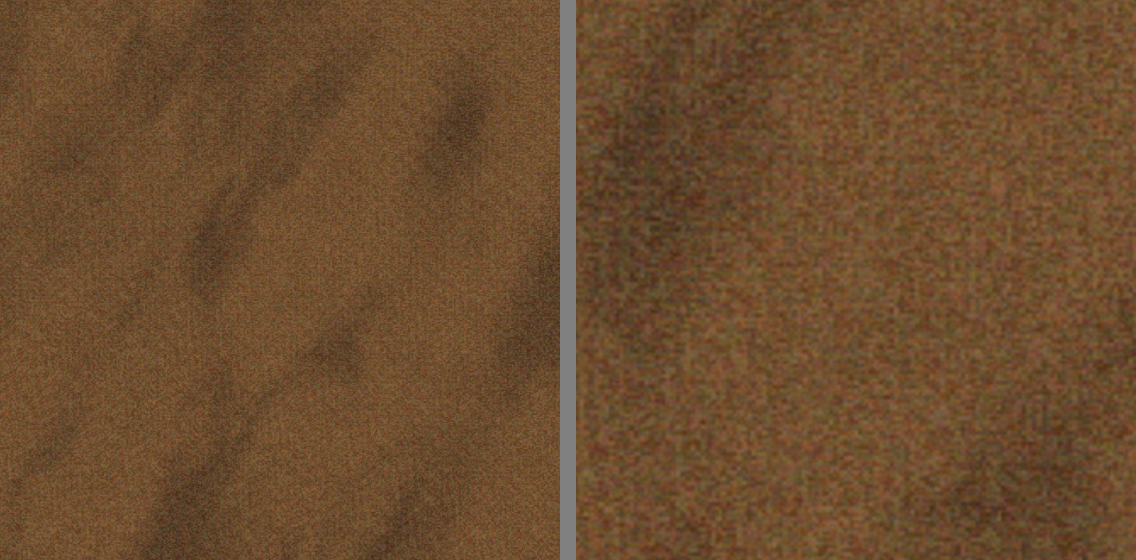
Left, the full canvas; right, a detail of the centre.
This texture is drawn by a three.js fragment shader. Its source:

```glsl
// Brown suede with soft dark smudges that lean up to the right.
// Smudges are warped, stretched fbm; the grain is layered value noise
// that varies in brightness and from rust to olive.

#define BASE_COLOR vec3(0.445, 0.313, 0.188)
#define SMUDGE_COLOR vec3(0.305, 0.217, 0.142)
#define SPECK_COLOR vec3(0.52, 0.45, 0.33)
#define SMUDGE_AMOUNT 0.72
#define GRAIN_CELLS 330.0
#define GRAIN_CONTRAST 0.17
#define HUE_CONTRAST 0.12
#define MOTTLE_CONTRAST 0.1

varying vec2 vUv;

float hash(vec2 p) {
  return fract(sin(dot(p, vec2(127.1, 311.7))) * 43758.5453);
}

// Smooth value noise from 0 to 1
float noise(vec2 p) {
  vec2 cell = floor(p);
  vec2 f = fract(p);
  f = f * f * (3.0 - 2.0 * f);
  float bottom = mix(hash(cell), hash(cell + vec2(1.0, 0.0)), f.x);
  float top = mix(hash(cell + vec2(0.0, 1.0)), hash(cell + vec2(1.0, 1.0)), f.x);
  return mix(bottom, top, f.y);
}

// Rotated octaves hide the noise lattice
float fbm(vec2 p) {
  mat2 turn = mat2(0.8, 0.6, -0.6, 0.8);
  float sum = 0.0;
  float weight = 0.52;
  for (int i = 0; i < 5; i++) {
    sum += weight * noise(p);
    p = turn * p * 2.03 + 17.3;
    weight *= 0.5;
  }
  return sum;
}

// Dark, soft-edged marks, longer along the lean than across it
float smudges(vec2 uv) {
  vec2 lean = vec2(0.47, 0.883);
  vec2 warp = vec2(fbm(uv * 4.0 + 3.1), fbm(uv * 4.0 + 41.7)) - 0.5;
  vec2 p = uv + 0.12 * warp;
  vec2 q = vec2(7.0 * dot(p, vec2(lean.y, -lean.x)), 2.6 * dot(p, lean));
  float broad = smoothstep(0.46, 0.82, fbm(q + 8.4));
  float narrow = smoothstep(0.56, 0.82, fbm(q * vec2(1.9, 1.6) + 63.2));
  float cover = smoothstep(0.35, 0.65, fbm(uv * 3.0 + 25.0));
  return clamp(broad + narrow * (0.25 + 0.6 * cover), 0.0, 1.0);
}

void main() {
  // Cloth tone with broad smudges and mid-size mottling
  vec3 color = mix(BASE_COLOR, SMUDGE_COLOR, SMUDGE_AMOUNT * smudges(vUv));
  float mottle = fbm(vUv * 22.0 + 5.0) + 0.6 * noise(vUv * 110.0) - 0.8;
  color *= 1.0 + MOTTLE_CONTRAST * mottle;

  // Fine grain: brightness, then rust to olive, then blue
  vec2 grainUv = vUv * GRAIN_CELLS;
  float light = 0.7 * noise(grainUv) + 0.5 * noise(grainUv * 1.43 + 71.0) - 0.6;
  float rust = noise(grainUv * 0.83 + 133.0) - 0.5;
  float blue = noise(grainUv + 211.0) - 0.5;
  color += GRAIN_CONTRAST * light * vec3(1.0, 0.85, 0.6);
  color += HUE_CONTRAST * rust * vec3(0.45, -0.55, -0.2);
  color.b += 0.09 * blue;

  // Sparse pale fibres
  float speck = smoothstep(0.87, 0.98, noise(vUv * 210.0 + 307.0));
  color = mix(color, SPECK_COLOR, 0.3 * speck);

  gl_FragColor = vec4(color, 1.0);
}
```
